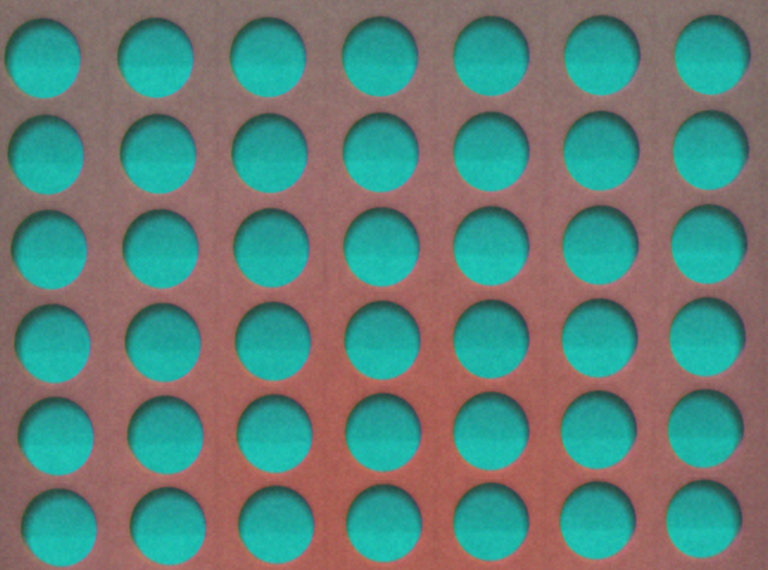
This pattern is drawn by a Shadertoy shader. Its source:

```glsl
#define COLUMNS 7.0
#define ROWS 6.0
#define HOLE_RADIUS vec2(0.0665, 0.0705)
#define EDGE_SOFTNESS 0.045
#define GRAIN 0.045
#define WARM vec3(0.670, 0.375, 0.335)
#define ROSE vec3(0.615, 0.430, 0.425)
#define GREY vec3(0.525, 0.450, 0.430)
#define TEAL vec3(0.110, 0.685, 0.635)
#define TEAL_SHADE vec3(0.150, 0.590, 0.570)
#define WALL vec3(0.170, 0.300, 0.270)

float hash(vec2 p) {
    vec3 h = fract(vec3(p.xyx) * 0.1031);
    h += dot(h, h.yzx + 33.33);
    return fract((h.x + h.y) * h.z);
}

float noise(vec2 p) {
    vec2 i = floor(p), f = fract(p);
    f = f * f * (3.0 - 2.0 * f);
    return mix(mix(hash(i), hash(i + vec2(1, 0)), f.x),
               mix(hash(i + vec2(0, 1)), hash(i + vec2(1, 1)), f.x), f.y);
}

// Column (zero in the middle) and row (zero at the top) of the nearest hole
vec2 nearestHole(vec2 p) {
    float halfSpan = 0.5 * (COLUMNS - 1.0);
    float column = clamp(round((p.x + 0.006) / 0.192), -halfSpan, halfSpan);
    float row = clamp(round((0.9 - p.y + 0.0018 * column) / 0.165), 0.0, ROWS - 1.0);
    return vec2(column, row);
}

// Grid with the slight tilt and narrowing of an oblique view
vec2 holeCentre(vec2 id) {
    float c = id.x, r = id.y;
    float x = -0.007 + 0.0014 * r + (0.196 - 0.00146 * r) * c - 0.00047 * c * c;
    float y = 0.9 - 0.1693 * r + 0.00105 * r * r + (0.00105 + 0.0003 * r) * c;
    return vec2(x, y);
}

// Uneven warm light over the sheet, strongest low in the middle
vec3 sheetColour(vec2 p) {
    float away = length((p - vec2(0.04, 0.12)) * vec2(0.92, 1.0));
    vec3 colour = mix(WARM, ROSE, smoothstep(0.12, 0.62, away));
    colour = mix(colour, GREY, smoothstep(0.5, 0.92, away));
    float sideFade = smoothstep(0.42, 0.72, abs(p.x)) * (1.0 - 0.7 * p.y);
    colour *= 1.0 - 0.14 * sideFade;

    // Faint vertical seams between columns
    float seam = abs(fract((p.x + 0.006) / 0.192) - 0.5);
    return colour * (1.0 - 0.025 * smoothstep(0.05, 0.0, seam));
}

vec3 holeColour(vec2 q, vec2 id, vec3 sheet) {
    // Floor brightens downward, with a soft step near the middle
    vec3 colour = mix(TEAL, TEAL_SHADE, smoothstep(-0.35, 0.75, q.y));
    colour *= 1.0 + 0.06 * smoothstep(-0.12, -0.28, q.y);
    colour *= 0.97 + 0.06 * hash(id + 17.0);

    // Shaded wall on the upper, outward side
    float shade = smoothstep(0.82, 1.18, length(q + vec2(0.045 * id.x, 0.2)));
    colour = mix(colour, WALL, shade);

    // Lit wall along the lower, outward side
    float lit = smoothstep(0.95, 1.08, length(q + vec2(0.026 * id.x, -0.02 - 0.012 * id.y)));
    return mix(colour, sheet * 1.08, lit * smoothstep(0.0, -0.6, q.y));
}

void mainImage(out vec4 fragColor, in vec2 fragCoord) {
    vec2 p = fragCoord / iResolution.y;
    p.x -= 0.5 * iResolution.x / iResolution.y;

    vec2 id = nearestHole(p);
    vec2 q = (p - holeCentre(id)) / HOLE_RADIUS;
    float d = length(q);
    vec3 sheet = sheetColour(p);

    // Soft rim: dark above the hole, pale below it
    float rim = exp(-max(d - 1.0, 0.0) * 14.0);
    vec3 colour = sheet * (1.0 + rim * mix(0.12, -0.22, smoothstep(-0.8, 0.7, q.y)));

    float softness = max(EDGE_SOFTNESS, 1.0 / (iResolution.y * HOLE_RADIUS.x));
    float inside = smoothstep(1.0 + softness, 1.0 - softness, d);
    colour = mix(colour, holeColour(q, id, sheet), inside);

    // Lens fringe: green on the left of each edge, violet on the right
    float fringe = exp(-pow((d - 1.0) * 18.0, 2.0)) * q.x;
    colour += fringe * vec3(0.01, -0.025, 0.06);

    // Coarse blotches and fine coloured grain
    colour *= 0.98 + 0.04 * noise(p * 45.0 + 90.0);
    vec2 g = p * 240.0 + 300.0;
    vec3 grain = vec3(noise(g), noise(g + 71.0), noise(g + 143.0)) - 0.5;
    colour += GRAIN * (grain + 0.6 * (noise(g * 0.6) - 0.5));

    fragColor = vec4(clamp(colour, 0.0, 1.0), 1.0);
}
```
